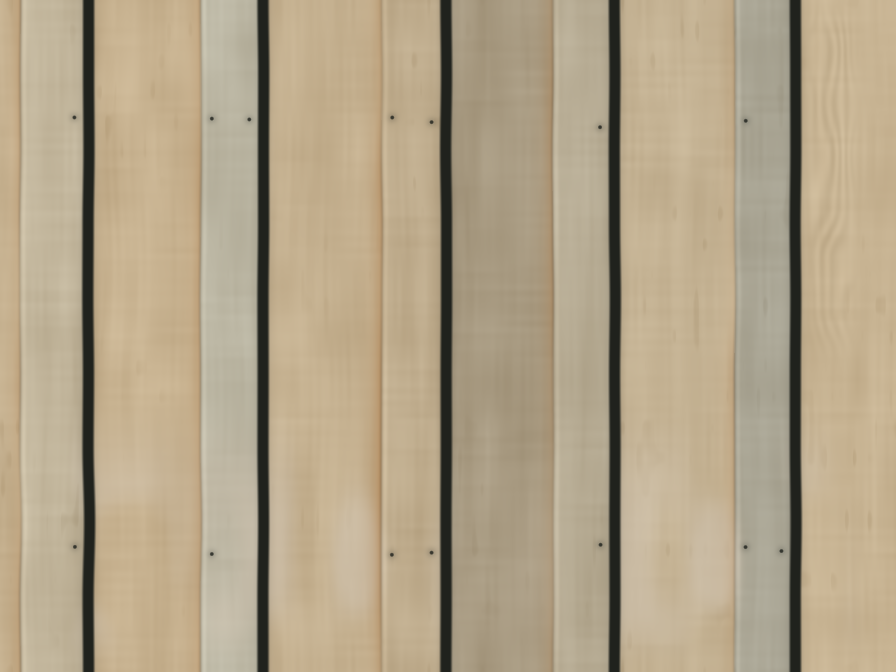
Reproduce this texture procedurally as a WebGL 1 fragment shader.

```glsl
precision highp float;
// Weathered timber cladding: five repeats of a wide plank beside a narrow strip,
// separated by dark gaps. Periodic value noise adds grain, saw marks and bleaching;
// each repeat has its own width, tint, stained seam and nails.

uniform vec2 u_resolution;

#define BOARDS 5
#define GAP_HALF 0.0062
#define GAP_SOFT 0.0020
#define NAIL_RADIUS 0.0024
#define GRAIN 0.050
#define SAW_MARKS 0.028
#define TAN vec3(0.780, 0.695, 0.560)
#define GREY vec3(0.735, 0.715, 0.640)
#define PALE vec3(0.815, 0.765, 0.690)
#define STAIN vec3(0.690, 0.510, 0.320)
#define GAP_COLOR vec3(0.125, 0.135, 0.115)

float hash(vec2 p) {
  vec3 q = fract(vec3(p.xyx) * 0.1031);
  q += dot(q, q.yzx + 33.33);
  return fract((q.x + q.y) * q.z);
}

// Value noise that wraps after "cells" lattice steps over the canvas.
float noise(vec2 uv, vec2 cells, float seed) {
  vec2 p = uv * cells;
  vec2 i = floor(p);
  vec2 f = fract(p);
  f = f * f * (3.0 - 2.0 * f);
  vec2 a = mod(i, cells) + seed;
  vec2 b = mod(i + 1.0, cells) + seed;
  return mix(mix(hash(a), hash(vec2(b.x, a.y)), f.x),
             mix(hash(vec2(a.x, b.y)), hash(b), f.x), f.y);
}

// Selects the value belonging to one of the five boards.
float pick(float id, vec4 v, float last) {
  return id < 0.5 ? v.x : id < 1.5 ? v.y : id < 2.5 ? v.z : id < 3.5 ? v.w : last;
}

float gapCenter(float id) {
  return pick(id, vec4(0.099, 0.294, 0.498, 0.686), 0.888);
}

// Signed amount of fibre, streak and saw-mark shading.
float woodGrain(vec2 uv, float seed) {
  float warp = noise(uv, vec2(8.0, 5.0), seed);
  vec2 bent = uv + vec2(0.006 * warp, 0.0);
  float fibre = noise(bent, vec2(210.0, 9.0), seed) - 0.5;
  float streak = noise(bent, vec2(55.0, 4.0), seed + 7.0) - 0.5;
  float cloud = noise(uv, vec2(22.0, 14.0), seed + 13.0) - 0.5;
  float saw = noise(uv, vec2(15.0, 110.0), seed + 19.0) - 0.5;
  float band = noise(uv, vec2(9.0, 24.0), seed + 23.0);
  float checks = smoothstep(0.80, 0.97, noise(bent, vec2(120.0, 22.0), seed + 29.0));
  return GRAIN * (0.45 * fibre + 0.8 * streak + 0.7 * cloud)
       + SAW_MARKS * saw * band - 0.035 * checks * smoothstep(0.35, 0.8, warp);
}

// Darkness of the nail heads and their faint rust halos on a strip.
float nails(float along, float v, float split, float width, float id, float aspect) {
  float ink = 0.0;
  for (int row = 0; row < 3; row++) {
    for (int side = 0; side < 2; side++) {
      vec2 key = vec2(id * 3.0 + float(row), float(side) + 41.0);
      float chance = row == 1 ? 0.15 : 0.80;
      float present = step(hash(key), chance);
      float x = side == 0 ? split + 0.012 : width - 0.016;
      float y = 0.18 + 0.319 * float(row) + 0.02 * (hash(key + 5.0) - 0.5);
      float d = length(vec2(along - x, (v - y) * aspect));
      float head = 1.0 - smoothstep(NAIL_RADIUS * 0.4, NAIL_RADIUS * 1.4, d);
      float halo = 0.18 * exp(-d * d / 0.00003);
      ink = max(ink, present * max(0.85 * head, halo));
    }
  }
  return ink;
}

void main() {
  vec2 uv = gl_FragCoord.xy / u_resolution;
  float aspect = u_resolution.y / u_resolution.x;
  float soft = max(GAP_SOFT, 0.75 / u_resolution.x);
  float x = uv.x + 0.0022 * (noise(uv, vec2(5.0, 9.0), 3.0) - 0.5);

  // Find the nearest gap to the left; the last board wraps around the canvas.
  float id = 0.0;
  float along = 1.0;
  for (int i = 0; i < BOARDS; i++) {
    float d = fract(x - gapCenter(float(i)));
    if (d < along) { along = d; id = float(i); }
  }
  float width = fract(gapCenter(mod(id + 1.0, float(BOARDS))) - gapCenter(id));
  float split = pick(id, vec4(0.125, 0.132, 0.119, 0.134), 0.135);
  float seam = along - split;
  float strip = smoothstep(-soft, soft, seam);

  // Tint of the wide plank and of the narrow strip.
  float plankGrey = pick(id, vec4(0.02, 0.08, 0.35, 0.22), 0.12);
  float stripGrey = pick(id, vec4(1.0, 0.12, 0.60, 1.0), 0.55);
  float plankShade = pick(id, vec4(1.0, 0.99, 0.86, 1.0), 1.01);
  float stripShade = pick(id, vec4(1.0, 0.96, 0.95, 0.90), 1.0);
  vec3 color = mix(TAN, GREY, mix(plankGrey, stripGrey, strip));
  color *= mix(plankShade, stripShade, strip);
  float seed = 60.0 + id * 31.0 + 11.0 * step(0.0, seam);
  color += woodGrain(uv, seed) * vec3(0.9, 1.0, 1.1);

  // Swirling figure in the upper part of the last plank.
  float figure = step(3.5, id) * smoothstep(0.01, 0.03, along) * smoothstep(0.075, 0.045, along)
               * smoothstep(0.42, 0.60, uv.y) * smoothstep(1.0, 0.94, uv.y);
  float swirl = noise(uv, vec2(28.0, 13.0), 17.0);
  color += 0.022 * figure * sin(along * 500.0 + swirl * 17.0);

  // Bleached patches low on the wall.
  float low = smoothstep(0.0, 0.10, uv.y) * smoothstep(0.42, 0.20, uv.y);
  float patches = smoothstep(0.35, 0.75, noise(uv, vec2(20.0, 6.0), 37.0));
  color = mix(color, PALE, 0.60 * low * patches * (id == 2.0 ? 0.25 : 1.0));

  // Rusty stain beside the seam, dark joint and light arris.
  float rust = pick(id, vec4(0.45, 0.75, 0.55, 0.40), 0.40);
  float uneven = 0.55 + 0.6 * noise(uv, vec2(5.0, 7.0), 43.0);
  float bleed = exp(min(seam, 0.0) / 0.008) * (1.0 - strip);
  color = mix(color, STAIN, rust * uneven * bleed);
  color *= 1.0 - 0.13 * uneven * exp(-seam * seam / 0.000003);
  color += 0.045 * exp(-pow((seam - 0.0045) / 0.0025, 2.0));

  // Nails and the dark openings between boards.
  color = mix(color, GAP_COLOR, nails(along, uv.y, split, width, id, aspect));
  float edge = min(along, width - along) - GAP_HALF;
  color *= 1.0 - 0.10 * exp(-max(edge, 0.0) / 0.004);
  color = mix(GAP_COLOR, color, smoothstep(-soft, soft, edge));
  gl_FragColor = vec4(color, 1.0);
}
```
